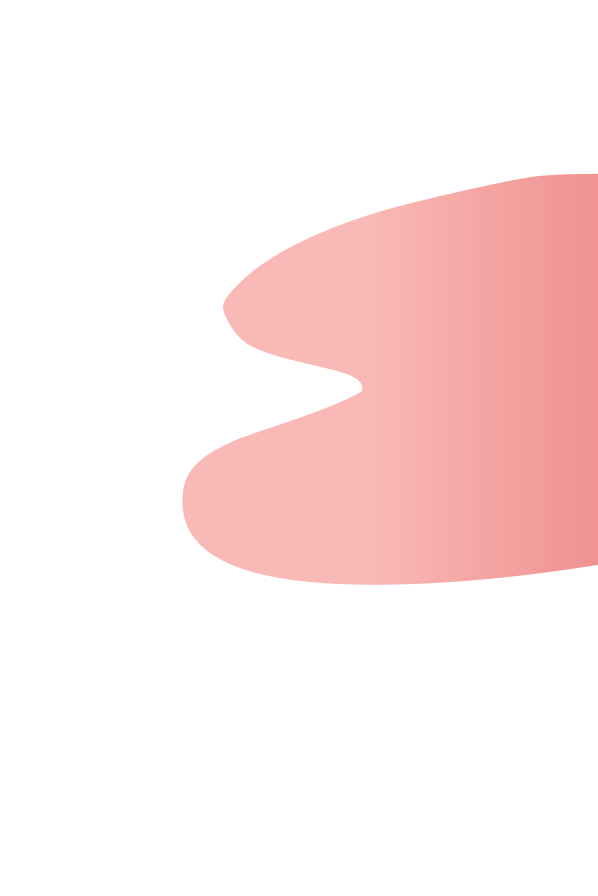
Give the GLSL for this background, as a WebGL 1 fragment shader.

```glsl
precision highp float;
// Draws a notched, two-lobed pink shape entering from the right on white.

uniform vec2 u_resolution;

// Canvas space: x spans 0..1, y spans 0..CANVAS_HEIGHT, origin at lower left.
const float CANVAS_HEIGHT = 1.5;
const int CURVE_STEPS = 20;

const vec3 PAPER = vec3(1.0);
const vec3 PALE_PINK = vec3(0.976, 0.727, 0.712);
const vec3 MID_PINK = vec3(0.953, 0.633, 0.625);
const vec3 DEEP_PINK = vec3(0.938, 0.572, 0.572);

// Horizontal positions of the three gradient stops
const float PALE_STOP = 0.62;
const float MID_STOP = 0.845;
const float DEEP_STOP = 1.0;

// Outline state: current pen, nearest squared distance, inside sign
vec2 pen;
float nearestSq = 1e3;
float side = 1.0;

vec2 cubic(vec2 a, vec2 b, vec2 c, vec2 d, float t) {
    float s = 1.0 - t;
    return s * s * s * a + 3.0 * s * t * (s * b + t * c) + t * t * t * d;
}

// Adds one straight piece: distance plus parity of a ray cast to the left
void addEdge(vec2 p, vec2 a, vec2 b) {
    vec2 edge = b - a;
    vec2 rel = p - a;
    float along = clamp(dot(rel, edge) / dot(edge, edge), 0.0, 1.0);
    vec2 offset = rel - edge * along;
    nearestSq = min(nearestSq, dot(offset, offset));
    if ((a.y > p.y) != (b.y > p.y)) {
        float crossing = a.x + edge.x * (p.y - a.y) / edge.y;
        if (crossing < p.x) side = -side;
    }
}

// Extends the outline from the pen with a cubic curve
void curveTo(vec2 p, vec2 b, vec2 c, vec2 d) {
    vec2 start = pen;
    for (int i = 1; i <= CURVE_STEPS; i++) {
        vec2 next = cubic(start, b, c, d, float(i) / float(CURVE_STEPS));
        addEdge(p, pen, next);
        pen = next;
    }
}

// Signed distance, negative inside; the open end lies beyond the right edge
float lobedShape(vec2 p) {
    // Upper lobe
    pen = vec2(1.035, 1.209);
    curveTo(p, vec2(0.977, 1.209), vec2(0.938, 1.209), vec2(0.898, 1.205));
    curveTo(p, vec2(0.863, 1.201), vec2(0.758, 1.178), vec2(0.664, 1.154));
    curveTo(p, vec2(0.557, 1.125), vec2(0.461, 1.082), vec2(0.410, 1.035));
    curveTo(p, vec2(0.387, 1.014), vec2(0.373, 0.998), vec2(0.373, 0.986));
    curveTo(p, vec2(0.373, 0.973), vec2(0.389, 0.945), vec2(0.404, 0.932));
    // Notch
    curveTo(p, vec2(0.424, 0.912), vec2(0.475, 0.900), vec2(0.527, 0.888));
    curveTo(p, vec2(0.564, 0.879), vec2(0.602, 0.871), vec2(0.605, 0.854));
    curveTo(p, vec2(0.606, 0.850), vec2(0.606, 0.846), vec2(0.602, 0.843));
    curveTo(p, vec2(0.547, 0.813), vec2(0.475, 0.793), vec2(0.398, 0.765));
    // Lower lobe
    curveTo(p, vec2(0.320, 0.732), vec2(0.305, 0.703), vec2(0.305, 0.660));
    curveTo(p, vec2(0.305, 0.563), vec2(0.420, 0.521), vec2(0.625, 0.521));
    curveTo(p, vec2(0.758, 0.521), vec2(0.898, 0.537), vec2(1.035, 0.560));
    return side * sqrt(nearestSq);
}

vec3 pinkGradient(float x) {
    float toMid = clamp((x - PALE_STOP) / (MID_STOP - PALE_STOP), 0.0, 1.0);
    float toDeep = clamp((x - MID_STOP) / (DEEP_STOP - MID_STOP), 0.0, 1.0);
    return mix(mix(PALE_PINK, MID_PINK, toMid), DEEP_PINK, toDeep);
}

void main() {
    vec2 p = gl_FragCoord.xy / u_resolution * vec2(1.0, CANVAS_HEIGHT);
    float pixel = 1.0 / u_resolution.x;
    float coverage = clamp(0.5 - lobedShape(p) / pixel, 0.0, 1.0);
    gl_FragColor = vec4(mix(PAPER, pinkGradient(p.x), coverage), 1.0);
}
```
